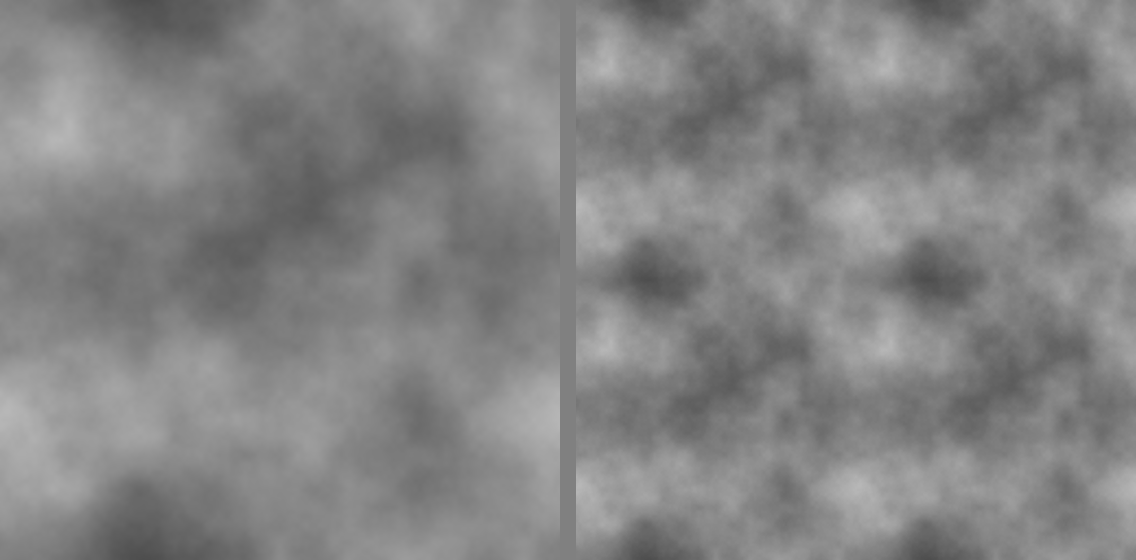
Left: one tile. Right: repeated 2 by 2.
This texture is drawn by a WebGL 2 fragment shader. Its source:

```glsl
#version 300 es
precision highp float;
precision highp int;

// Soft grey cloud: octaves of wrapping value noise on a square lattice.
// Each octave shuffles an even ramp of greys over its lattice, so the
// mean stays exact; every period is a whole number, so the cloud tiles.

uniform vec2 u_resolution;
out vec4 fragColor;

const float MEAN_GREY = 0.516;     // average brightness
const float CONTRAST = 0.29;       // full swing of the coarsest octave
const float GAIN = 0.5;            // amplitude ratio between octaves
const int OCTAVES = 6;
const int FIRST_BITS = 2;          // coarsest lattice has 2^bits cells per side
const int SHUFFLE_ROUNDS = 4;
const vec2 OFFSET = vec2(0.5);     // shifts the pattern on the tile

// Reversible shuffle of the cell indices, scaled to -0.5 .. 0.5.
float latticeValue(uvec2 cell, int bits) {
    uint side = 1u << bits;
    uint mask = side * side - 1u;
    cell &= side - 1u;             // wrap at the tile border
    uint rank = cell.x + cell.y * side;
    for (int i = 0; i < SHUFFLE_ROUNDS; i++) {
        rank = (rank * 40503u + 12345u) & mask;
        rank ^= rank >> bits;
    }
    return (float(rank) + 0.5) / float(mask + 1u) - 0.5;
}

// Smoothly interpolated lattice values.
float valueNoise(vec2 uv, int bits) {
    vec2 p = uv * float(1 << bits);
    uvec2 cell = uvec2(floor(p));
    vec2 t = fract(p);
    t = t * t * (3.0 - 2.0 * t);
    float bottom = mix(latticeValue(cell, bits),
                       latticeValue(cell + uvec2(1u, 0u), bits), t.x);
    float top = mix(latticeValue(cell + uvec2(0u, 1u), bits),
                    latticeValue(cell + uvec2(1u, 1u), bits), t.x);
    return mix(bottom, top, t.y);
}

// Sum of octaves, each twice as fine and fainter than the last.
float cloud(vec2 uv) {
    float sum = 0.0;
    float amplitude = 1.0;
    for (int i = 0; i < OCTAVES; i++) {
        sum += amplitude * valueNoise(uv, FIRST_BITS + i);
        amplitude *= GAIN;
    }
    return sum;
}

void main() {
    vec2 uv = gl_FragCoord.xy / u_resolution;
    float grey = MEAN_GREY + CONTRAST * cloud(uv + OFFSET);
    fragColor = vec4(vec3(grey), 1.0);
}
```
